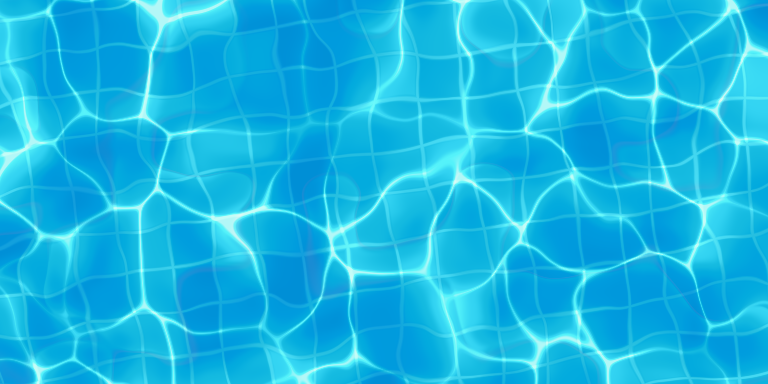
Reproduce this texture procedurally as a WebGL 1 fragment shader.

```glsl
precision highp float;
// Sunlit swimming pool: rippled blue tiles under a net of bright caustics.
uniform vec2 u_resolution;

#define TILE_SIZE 0.118
#define TILE_TILT 0.13
#define TILE_RIPPLE 0.06
#define TILE_CONTRAST 0.20
#define GROUT_LIGHT 0.10
#define CELL_FREQ 4.3
#define CELL_WARP 0.13
#define BASE_LIGHT 0.33
#define SHADE_CONTRAST 0.62
#define GLOW_LIGHT 0.28
#define FILAMENT_LIGHT 0.50
#define FOLD_LIGHT 0.24

vec2 hash2(vec2 p) {
  return fract(sin(vec2(dot(p, vec2(127.1, 311.7)), dot(p, vec2(269.5, 183.3)))) * 43758.55);
}

// Two independent channels of smooth value noise
vec2 noise2(vec2 p) {
  vec2 i = floor(p), f = fract(p);
  f = f * f * f * (f * (f * 6.0 - 15.0) + 10.0);
  vec2 bottom = mix(hash2(i), hash2(i + vec2(1.0, 0.0)), f.x);
  vec2 top = mix(hash2(i + vec2(0.0, 1.0)), hash2(i + vec2(1.0, 1.0)), f.x);
  return mix(bottom, top, f.y);
}

// Displacement by large and small waves
vec2 ripple(vec2 p, float freq) {
  return noise2(p * freq) - 0.5 + 0.35 * (noise2(p * freq * 2.3 + 17.0) - 0.5);
}

// Rounded cell borders: x is a thin filament, y a wide glow
vec2 causticNet(vec2 p) {
  vec2 cell = floor(p), f = fract(p);
  vec2 sharpness = vec2(22.0, 7.0);
  vec2 total = vec2(0.0), nearest = vec2(0.0);
  for (int y = -1; y <= 1; y++) {
    for (int x = -1; x <= 1; x++) {
      vec2 o = vec2(float(x), float(y));
      float d = length(o + 0.07 + 0.86 * hash2(cell + o) - f);
      vec2 weight = exp(-sharpness * d);
      total += weight;
      nearest = max(nearest, weight);
    }
  }
  return 1.0 - nearest / total;
}

// x is the grout line, y the tone of the tile
vec2 tiles(vec2 p) {
  float c = cos(TILE_TILT), s = sin(TILE_TILT);
  vec2 q = mat2(c, -s, s, c) * (p + TILE_RIPPLE * ripple(p + 5.0, 5.5)) / TILE_SIZE;
  vec2 border = 0.5 - abs(fract(q) - 0.5);
  float edge = min(border.x, border.y);
  float grout = 1.0 - smoothstep(0.012, 0.06, edge);
  float tone = (hash2(floor(q) + 31.0).x - 0.5) * smoothstep(0.0, 0.09, edge);
  return vec2(grout, tone);
}

// Water colour from deep shade to glare
vec3 waterColour(float light) {
  vec3 col = mix(vec3(0.00, 0.61, 0.87), vec3(0.01, 0.67, 0.87), smoothstep(0.28, 0.40, light));
  col = mix(col, vec3(0.08, 0.73, 0.88), smoothstep(0.39, 0.52, light));
  col = mix(col, vec3(0.20, 0.83, 0.95), smoothstep(0.51, 0.65, light));
  col = mix(col, vec3(0.33, 0.95, 0.98), smoothstep(0.64, 0.80, light));
  col = mix(col, vec3(0.70, 0.97, 0.97), smoothstep(0.80, 1.05, light));
  return col - vec3(0.0, 0.05, 0.03) * (1.0 - smoothstep(0.10, 0.30, light));
}

void main() {
  vec2 p = gl_FragCoord.xy / u_resolution.y;
  vec2 bent = p + CELL_WARP * ripple(p, 4.2);

  // Soft light and shade below the surface
  vec2 broad = noise2(bent * 5.0 + 41.0);
  float shade = 0.7 * broad.x + 0.3 * noise2(bent * 11.0 + 9.0).x - 0.5;

  // Caustic net, brighter in some places than in others
  vec2 net = causticNet(bent * CELL_FREQ + 3.0);
  float focus = smoothstep(0.25, 0.75, noise2(p * 4.5 + 23.0).y);
  float filament = smoothstep(0.12, 0.60, net.x) * mix(0.25, 1.0, focus);

  // Folded sheets of light: crisp on one side, fading on the other
  float sheet = noise2(bent * vec2(5.5, 6.5) + 63.0).y - 0.54;
  float fold = smoothstep(0.0, 0.07, sheet) * exp(-4.0 * max(sheet, 0.0));

  vec2 tile = tiles(p);
  float light = BASE_LIGHT + SHADE_CONTRAST * shade + TILE_CONTRAST * tile.y
    + GROUT_LIGHT * tile.x + GLOW_LIGHT * net.y
    + FILAMENT_LIGHT * filament + FOLD_LIGHT * fold * mix(0.4, 1.0, broad.y);

  // Faint warm fringe along the folds, and pale grout
  vec3 col = waterColour(light);
  float fringe = smoothstep(-0.03, 0.0, sheet) * (1.0 - smoothstep(0.0, 0.05, sheet));
  col += vec3(0.10, -0.01, -0.01) * fringe * focus;
  col += vec3(0.07, 0.02, 0.0) * tile.x;
  gl_FragColor = vec4(clamp(col, 0.0, 1.0), 1.0);
}
```
